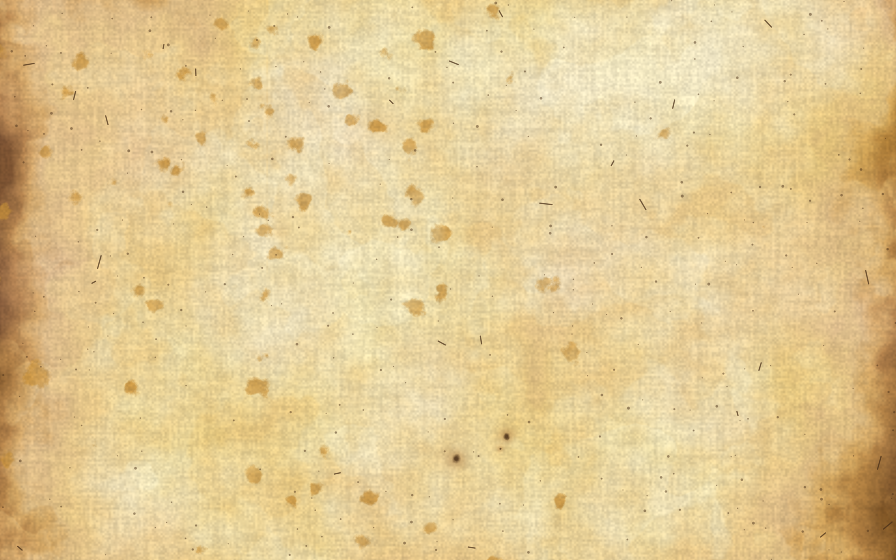
This texture is drawn by a WebGL 1 fragment shader. Its source:

```glsl
precision highp float;

uniform vec2 u_resolution;

// Paper tones, light to dark
const vec3 IVORY = vec3(0.95, 0.91, 0.76);
const vec3 PALE  = vec3(0.92, 0.86, 0.68);
const vec3 CREAM = vec3(0.91, 0.82, 0.60);
const vec3 HONEY = vec3(0.90, 0.78, 0.53);
const vec3 TAN   = vec3(0.86, 0.73, 0.51);
const vec3 OCHRE = vec3(0.82, 0.65, 0.39);
const vec3 BROWN = vec3(0.70, 0.51, 0.28);
const vec3 UMBER = vec3(0.48, 0.32, 0.16);
const vec3 RUST  = vec3(0.76, 0.55, 0.22);
const vec3 INK   = vec3(0.28, 0.18, 0.09);

const float BASE_TONE = 0.85;
const float MOTTLE = 3.6;
const float FINE_MOTTLE = 2.2;
const float GRAIN = 0.11;
const float WEAVE = 0.06;
const float RUST_CELLS = 17.0;
const float RUST_RADIUS = 0.021;
const float SPECK_CELLS = 32.0;
const float SPECK_RADIUS = 0.0026;
const float FIBRE_CELLS = 6.0;
const float FIBRE_WIDTH = 0.0011;
const float CREASE_X = 0.477;

vec2 hash2(vec2 p) {
  vec3 q = fract(p.xyx * vec3(0.1031, 0.1030, 0.0973));
  q += dot(q, q.yzx + 33.33);
  return fract((q.xx + q.yz) * q.zy);
}

float noise(vec2 p) {
  vec2 i = floor(p), f = fract(p);
  f = f * f * (3.0 - 2.0 * f);
  float low = mix(hash2(i).x, hash2(i + vec2(1.0, 0.0)).x, f.x);
  float high = mix(hash2(i + vec2(0.0, 1.0)).x, hash2(i + 1.0).x, f.x);
  return mix(low, high, f.y);
}

float fbm(vec2 p) {
  float sum = 0.0, amp = 0.516;
  for (int i = 0; i < 5; i++) {
    sum += amp * noise(p);
    p = mat2(1.6, 1.2, -1.2, 1.6) * p + 17.3;
    amp *= 0.5;
  }
  return sum;
}

float bell(float x) { return exp(-x * x); }

vec3 paperColour(float t) {
  vec3 c = mix(IVORY, PALE, clamp(t + 1.0, 0.0, 1.0));
  c = mix(c, CREAM, clamp(t, 0.0, 1.0));
  c = mix(c, HONEY, clamp(t - 1.0, 0.0, 1.0));
  c = mix(c, TAN, clamp(t - 2.0, 0.0, 1.0));
  c = mix(c, OCHRE, clamp(t - 3.0, 0.0, 1.0));
  c = mix(c, BROWN, clamp(t - 4.0, 0.0, 1.0));
  return mix(c, UMBER, clamp((t - 5.0) * 0.4, 0.0, 1.0));
}

// Foxing gathers in two loose columns on the left half
float rustDensity(vec2 c) {
  float columns = bell((c.x - 0.48) / 0.05) + bell((c.x - 0.72) / 0.07);
  return 0.75 * columns * bell((c.y - 0.7) / 0.23)
       + 0.17 * (1.0 - smoothstep(0.6, 1.2, c.x)) + 0.015;
}

// Scattered round marks; the rough offset breaks up their outline
float spots(vec2 p, float cells, float radius, float rough, float blur, bool foxing) {
  float cover = 0.0;
  for (int y = -1; y <= 1; y++) {
    for (int x = -1; x <= 1; x++) {
      vec2 id = floor(p * cells) + vec2(float(x), float(y));
      vec2 c = (id + hash2(id + 41.0)) / cells;
      vec2 pick = hash2(id + 97.0);
      float density = foxing ? rustDensity(c) : 0.22;
      float r = radius * mix(0.35, 1.0, pick.y * pick.y);
      float d = length(p - c) + rough;
      float mark = 1.0 - smoothstep(r - blur, r + blur, d);
      cover = max(cover, mark * step(pick.x, density));
    }
  }
  return cover;
}

float fibres(vec2 p, float pixel) {
  float cover = 0.0;
  for (int y = -1; y <= 1; y++) {
    for (int x = -1; x <= 1; x++) {
      vec2 id = floor(p * FIBRE_CELLS) + vec2(float(x), float(y));
      vec2 c = (id + hash2(id + 7.0)) / FIBRE_CELLS;
      vec2 pick = hash2(id + 63.0);
      float angle = 6.2832 * pick.y;
      vec2 dir = vec2(cos(angle), sin(angle));
      vec2 q = p - c;
      float reach = mix(0.003, 0.012, fract(pick.y * 7.0));
      float d = length(q - dir * clamp(dot(q, dir), -reach, reach));
      float mark = 1.0 - smoothstep(FIBRE_WIDTH - 0.5 * pixel, FIBRE_WIDTH + 0.5 * pixel, d);
      cover = max(cover, mark * step(pick.x, 0.38));
    }
  }
  return cover;
}

void main() {
  vec2 p = gl_FragCoord.xy / u_resolution.y;
  float pixel = 1.0 / u_resolution.y;
  float right = u_resolution.x * pixel - p.x;

  // Cloudy stains and soft-edged patches
  float cloud = fbm(p * 3.2 + 5.0);
  float mottle = fbm(p * 22.0 + 31.0);
  float tone = BASE_TONE + MOTTLE * (cloud - 0.5) + FINE_MOTTLE * (mottle - 0.5);
  tone += 0.6 * smoothstep(0.57, 0.61, fbm(p * 5.0 + 71.0));
  tone -= 0.5 * smoothstep(0.57, 0.60, fbm(p * 6.0 + 113.0));
  tone -= 0.8 * bell(length(p - vec2(1.34, 0.82)) / 0.26);

  // Browned borders
  float edge = 5.0 * exp(-p.x / 0.08);
  edge += 4.5 * mix(1.25, 0.65, p.y) * exp(-right / 0.11);
  edge += 1.3 * exp(-p.y / 0.11) + 0.9 * exp(-(1.0 - p.y) / 0.05);
  tone += edge * (0.35 + 1.3 * fbm(p * 7.0 + 151.0));

  // Crease fading downwards
  tone += 0.7 * bell((p.x - CREASE_X) / 0.0018) * smoothstep(0.3, 0.6, p.y) * noise(p * 40.0);
  vec3 colour = paperColour(tone);
  colour.b -= 0.16 * (fbm(p * 4.0 + 191.0) - 0.5);

  // Rust marks
  float rough = 0.034 * (fbm(p * 48.0 + 9.0) - 0.45);
  float rust = spots(p, RUST_CELLS, RUST_RADIUS, rough, 0.005, true);
  colour = mix(colour, RUST, rust * (0.35 + 0.6 * mottle));

  // Threads and grain
  float weave = noise(p * vec2(210.0, 14.0)) + noise(p * vec2(18.0, 230.0)) - 1.0;
  float grain = noise(p * 260.0 + 3.0) - 0.5;
  colour *= 1.0 + WEAVE * weave + GRAIN * grain;

  // Specks, fibres and a few burnt pits
  float specks = spots(p, SPECK_CELLS, SPECK_RADIUS, 0.0, 0.6 * pixel, false);
  colour = mix(colour, INK, 0.5 * specks);
  colour = mix(colour, INK, 0.75 * fibres(p, pixel));
  for (int i = 0; i < 3; i++) {
    vec2 h = hash2(vec2(float(i) * 13.0 + 5.0, 29.0));
    vec2 c = vec2(0.75, 0.06) + vec2(0.4, 0.33) * h;
    float r = 0.005 + 0.003 * float(i);
    float d = length(p - c) + 0.3 * rough;
    colour = mix(colour, BROWN, 0.6 * bell(d / (1.7 * r)));
    colour = mix(colour, INK, 0.85 * (1.0 - smoothstep(0.3 * r, r, d)));
  }
  gl_FragColor = vec4(clamp(colour, 0.0, 1.0), 1.0);
}
```
